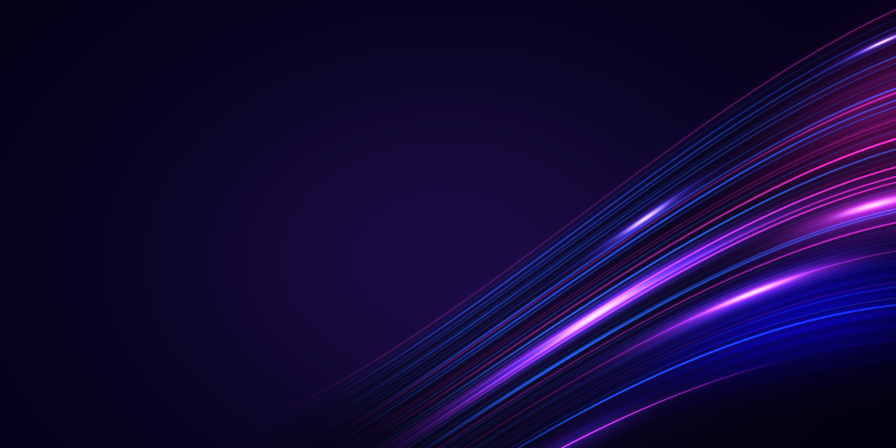
Give the GLSL for this background, as a Shadertoy shader.

```glsl
// Ribbon of glowing light trails sweeping up to the right over deep indigo.
// Two guide curves span the ribbon; t runs from 0 (upper) to 1 (lower) between
// them, so trails, haze and flares are all placed in (x, t) coordinates.

#define TRAIL_COUNT 40
#define TRAIL_WIDTH 0.0015
#define TRAIL_GAIN 0.85
#define TRAIL_GLOW 0.10
#define HAZE_GAIN 1.0
#define FLARE_GAIN 1.0
#define FLARE_COUNT 5

const vec3 NIGHT   = vec3(0.012, 0.002, 0.09);
const vec3 INDIGO  = vec3(0.10, 0.045, 0.26);
const vec3 BLUE    = vec3(0.08, 0.36, 0.95);
const vec3 CYAN    = vec3(0.15, 0.65, 1.0);
const vec3 MAGENTA = vec3(0.88, 0.16, 0.68);
const vec3 VIOLET  = vec3(0.26, 0.14, 0.78);

float hash(float n) { return fract(sin(n * 91.37) * 4758.53); }

// One-dimensional gradient noise, roughly -0.5 to 0.5
float gradientNoise(float x) {
    float i = floor(x), f = x - i;
    float a = (hash(i) * 2.0 - 1.0) * f;
    float b = (hash(i + 1.0) * 2.0 - 1.0) * (f - 1.0);
    return mix(a, b, f * f * f * (f * (f * 6.0 - 15.0) + 10.0));
}

// Heights of the upper and lower guide curves
vec2 guides(float x) {
    float u = max(x - 1.3, -1.1);
    return vec2(0.523 + u * (0.75 - 0.2 * u * u),
                0.075 + u * (0.53 - u * (0.22 + 0.08 * u)));
}

// Soft elliptical spot in ribbon coordinates
float spot(vec2 q, vec2 center, vec2 size) {
    vec2 d = (q - center) / size;
    return exp(-dot(d, d));
}

// Thin anti-aliased line with a faint halo
float trail(float d, float width, float pixel) {
    return clamp((width - d) / pixel + 0.5, 0.0, 1.0)
         + TRAIL_GLOW * exp(-d / 0.007);
}

vec3 background(vec2 p) {
    vec2 d = (p - vec2(1.0, 0.42)) * vec2(1.0, 1.4);
    return mix(NIGHT, INDIGO, exp(-2.2 * dot(d, d)));
}

vec3 haze(vec2 q) {
    float silk = 1.0 + 0.7 * gradientNoise(q.y * 45.0 + q.x);
    vec3 c = vec3(0.33, 0.04, 0.25) * spot(q, vec2(2.03, 0.32), vec2(0.28, 0.21));
    c += vec3(0.02, 0.0, 0.50) * spot(q, vec2(1.80, 0.97), vec2(0.33, 0.17));
    c += vec3(0.28, 0.05, 0.34) * spot(q, vec2(1.98, 0.66), vec2(0.25, 0.09));
    c += VIOLET * 0.85 * spot(q, vec2(1.38, 0.55), vec2(0.33, 0.045));
    c += VIOLET * 0.45 * spot(q, vec2(1.62, 0.81), vec2(0.24, 0.05));
    c += VIOLET * 0.40 * spot(q, vec2(1.28, 1.11), vec2(0.14, 0.06));
    return c * silk;
}

vec3 trails(vec2 q, float grad, float pixel) {
    vec3 c = vec3(0.0);
    for (int i = 0; i < TRAIL_COUNT; i++) {
        float n = float(i);
        float h = hash(n + 3.0), k = hash(n + 57.0);
        float t = (n + 0.8 * hash(n + 21.0)) / float(TRAIL_COUNT);
        vec3 cool = mix(BLUE, CYAN, spot(vec2(t), vec2(0.56), vec2(0.12)));
        vec3 tint = mix(cool, MAGENTA, step(0.54 + 0.3 * step(0.85, t), h));
        float start = 0.45 + 0.25 * k + 0.25 * t;
        float fade = smoothstep(start, start + 0.45, q.x);
        float sheen = 0.75 + 0.25 * cos(q.x * 4.0 + 6.28 * h);
        float d = abs(q.y - t) / grad;
        c += tint * trail(d, TRAIL_WIDTH * (0.5 + k), pixel)
           * (0.2 + 0.8 * k * k) * fade * sheen;
    }
    // Lone trail beneath the ribbon
    float lone = trail(abs(q.y - 1.115) / grad, TRAIL_WIDTH, pixel);
    return c + MAGENTA * lone * (1.0 - smoothstep(1.3, 1.82, q.x));
}

vec3 flares(vec2 q) {
    // x, t, half length, half thickness in t
    vec4 shape[FLARE_COUNT] = vec4[FLARE_COUNT](
        vec4(1.44, 0.24, 0.060, 0.018), vec4(1.33, 0.545, 0.130, 0.026),
        vec4(1.68, 0.81, 0.110, 0.016), vec4(1.95, 0.635, 0.085, 0.016),
        vec4(1.97, 0.09, 0.050, 0.008));
    vec3 c = vec3(0.0);
    for (int i = 0; i < FLARE_COUNT; i++) {
        vec4 s = shape[i];
        vec3 tint = mix(VIOLET, MAGENTA, smoothstep(0.55, 0.64, s.y) * 0.7);
        c += tint * 0.7 * spot(q, s.xy, s.zw * 1.8);
        c += vec3(0.85, 0.72, 0.85) * spot(q, s.xy, s.zw * vec2(0.75, 0.65));
    }
    return c;
}

void mainImage(out vec4 fragColor, in vec2 fragCoord) {
    float pixel = 1.0 / iResolution.y;
    vec2 p = fragCoord * pixel;
    p.x *= 2.0 * iResolution.y / iResolution.x;

    // Ribbon coordinates, and change of t per unit of distance
    vec2 g = guides(p.x);
    vec2 q = vec2(p.x, (g.x - p.y) / (g.x - g.y));
    float grad = max(length(vec2(dFdx(q.y), dFdy(q.y))) / pixel, 0.001);

    float inside = smoothstep(0.0, 0.15, q.y) * smoothstep(0.4, 0.9, p.x);
    vec3 color = background(p) * (1.0 - 0.4 * inside);
    color += HAZE_GAIN * haze(q);
    color += TRAIL_GAIN * trails(q, grad, pixel);
    color += FLARE_GAIN * flares(q);
    fragColor = vec4(min(color, 1.0), 1.0);
}
```
